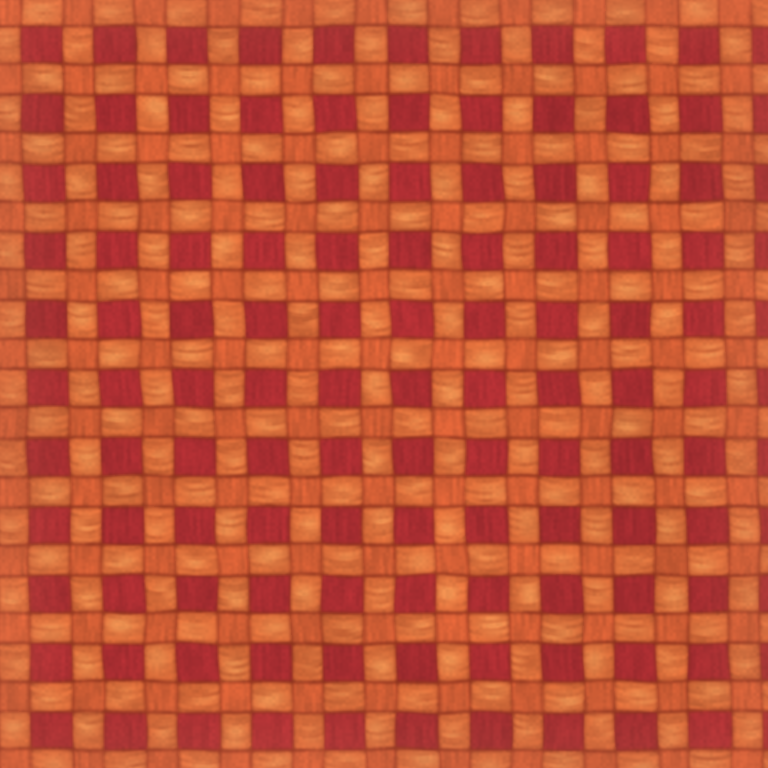
Reproduce this texture procedurally as a Shadertoy shader.

```glsl
// Plain-weave cloth: alternating red and orange warp threads crossed by glossy orange weft.
#define PITCH vec2(0.0951, 0.0893)     // size of one repeat, in canvas units
#define FIRST vec2(0.0547, 0.0588)     // centre of the first red square from the top left
#define SKEW 0.0154                    // sideways drift of the warp over the canvas height
#define HALF_RED vec2(0.287, 0.277)    // half size of a red square, in repeats
#define WOBBLE 0.05                    // unevenness of the threads, in repeats
#define SEAM_WIDTH 0.0032              // softness of the dark creases, in canvas units
#define RED_WARP vec3(0.655, 0.175, 0.190)
#define ORANGE_WARP vec3(0.815, 0.365, 0.205)
#define ORANGE_WEFT vec3(0.830, 0.405, 0.215)
#define SHEEN vec3(0.920, 0.570, 0.320)
#define CREASE vec3(0.550, 0.190, 0.110)
#define HAZE vec3(0.800, 0.430, 0.330)

float hash(vec2 p) {
    vec3 q = fract(vec3(p.xyx) * 0.1031);
    q += dot(q, q.yzx + 33.33);
    return fract((q.x + q.y) * q.z);
}

float noise(vec2 p) {
    vec2 i = floor(p), f = fract(p);
    f = f * f * (3.0 - 2.0 * f);
    return mix(mix(hash(i), hash(i + vec2(1, 0)), f.x),
               mix(hash(i + vec2(0, 1)), hash(i + vec2(1, 1)), f.x), f.y);
}

void mainImage(out vec4 fragColor, in vec2 fragCoord) {
    vec2 uv = fragCoord / iResolution.xy;
    vec2 pos = vec2(uv.x, 1.0 - uv.y);

    // Weave coordinates: integers lie at the centres of the red squares
    vec2 weave = pos - FIRST;
    weave.x -= SKEW * weave.y;
    weave /= PITCH;
    weave += WOBBLE * (vec2(noise(weave * 1.7 + 31.0), noise(weave * 1.7 + 67.0)) - 0.5);

    // Split each repeat into a wide and a narrow cell on both axes
    vec2 nearest = floor(weave + 0.5);
    vec2 offset = weave - nearest;
    vec2 side = mix(vec2(-1), vec2(1), step(0.0, offset));
    vec2 wide = step(abs(offset), HALF_RED);
    vec2 cell = 2.0 * nearest + (1.0 - wide) * side + 100.0;
    vec2 local = mix((offset - 0.5 * side) / (0.5 - HALF_RED), offset / HALF_RED, wide);

    // Soft coverage of the three visible kinds of thread
    vec2 edge = (HALF_RED - abs(offset)) * PITCH;
    float soft = max(0.0022, 0.75 / iResolution.y);
    vec2 cover = smoothstep(-soft, soft, edge);
    float redCover = cover.x * cover.y;
    float orangeCover = (1.0 - cover.x) * (1.0 - cover.y);
    float weftCover = 1.0 - redCover - orangeCover;

    // Fibres run along each thread
    float warpFibre = noise(weave * vec2(19.0, 3.0) + 211.0) - 0.5;
    float bow = 0.05 * local.x * local.x;
    float weftFibre = noise((weave + vec2(0.0, bow)) * vec2(3.5, 17.0) + 401.0) - 0.5;
    float tone = hash(cell) - 0.5;

    vec3 red = RED_WARP * (1.0 + 0.12 * warpFibre + 0.07 * tone);
    vec3 orange = ORANGE_WARP * (1.0 + 0.13 * warpFibre + 0.06 * tone);
    vec3 weft = ORANGE_WEFT * (1.0 + 0.14 * weftFibre + 0.07 * tone);

    // Glossy streaks on the raised weft, shifted and dimmed at random
    vec2 glint = local - 0.6 * (vec2(hash(cell + 17.0), hash(cell + 43.0)) - 0.5);
    float gloss = exp(-dot(glint * glint, vec2(1.8, 2.2)));
    gloss *= 0.3 + 0.5 * hash(cell + 71.0) + 0.9 * weftFibre;
    weft = mix(weft, SHEEN, clamp(gloss, 0.0, 0.85));

    vec3 color = red * redCover + orange * orangeCover + weft * weftCover;

    // Creases where threads dive under one another, deeper at the rounded corners
    vec2 crease = exp(-edge * edge / (SEAM_WIDTH * SEAM_WIDTH)) * vec2(0.38, 0.55);
    crease *= 0.65 + 0.7 * noise(weave * 5.0 + 503.0);
    float corner = 0.35 * smoothstep(0.6, 1.0, abs(local.x * local.y)) * weftCover;
    float depth = 1.0 - (1.0 - crease.x) * (1.0 - crease.y) * (1.0 - corner);
    color = mix(color, CREASE, depth);

    // Faded borders, uneven dye and fine grain
    vec2 border = abs(uv - 0.5) * 2.0;
    color = mix(color, HAZE, 0.2 * smoothstep(0.75, 1.05, max(border.x, border.y)));
    color *= 0.98 + 0.05 * noise(uv * 5.0 + 9.0);
    color *= 1.0 + 0.06 * (noise(uv * 230.0) - 0.5);
    fragColor = vec4(clamp(color, 0.0, 1.0), 1.0);
}
```
